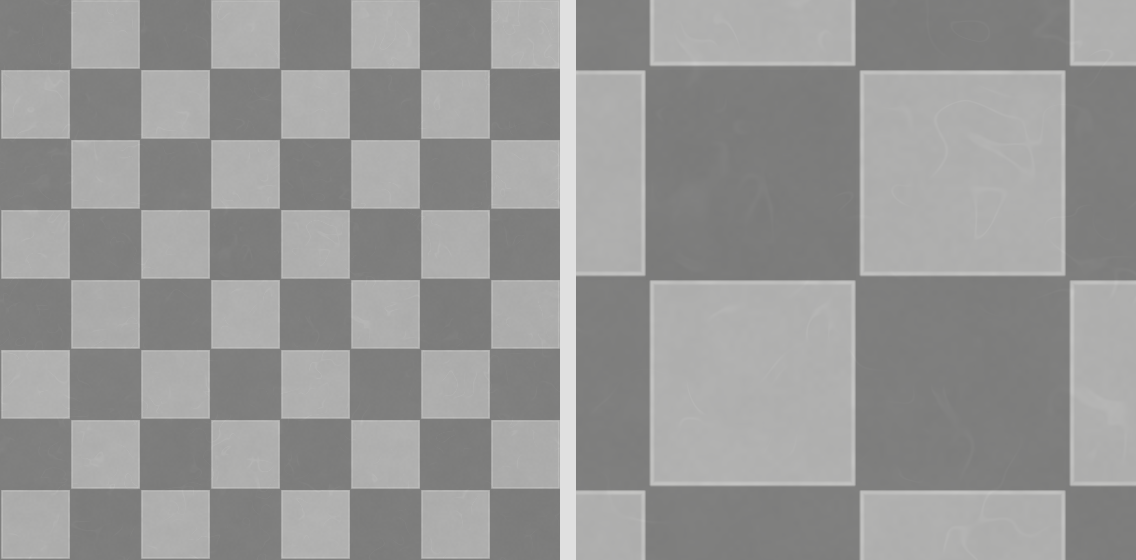
Left: the whole. Right: its middle third, enlarged.
Write a WebGL 1 fragment shader that draws this pattern.

```glsl
precision highp float;

uniform vec2 u_resolution;

const float TILES = 8.0;
const vec3 DARK_COLOR = vec3(0.495, 0.495, 0.492);
const vec3 LIGHT_COLOR = vec3(0.685, 0.685, 0.682);
const vec3 RIM_COLOR = vec3(0.765, 0.765, 0.760);

// Lengths in units of one tile
const float HALF_SIDE = 0.489;
const vec2 TILE_CENTER = vec2(0.508, 0.509);
const float CORNER_RADIUS = 0.008;
const float RIM_WIDTH = 0.019;
const float RIM_STRENGTH = 0.85;

const float LIGHT_VARIATION = 0.026;
const float DARK_VARIATION = 0.014;
const float MOTTLE_STRENGTH = 0.022;
const float SCUFF_STRENGTH = 0.020;
const float GRAIN_STRENGTH = 0.010;

float hash(vec2 p) {
  vec3 q = fract(vec3(p.xyx) * 0.1031);
  q += dot(q, q.yzx + 33.33);
  return fract((q.x + q.y) * q.z);
}

float valueNoise(vec2 p) {
  vec2 cell = floor(p);
  vec2 f = fract(p);
  f = f * f * (3.0 - 2.0 * f);
  float low = mix(hash(cell), hash(cell + vec2(1.0, 0.0)), f.x);
  float high = mix(hash(cell + vec2(0.0, 1.0)), hash(cell + 1.0), f.x);
  return mix(low, high, f.y);
}

float fbm(vec2 p) {
  float sum = 0.0;
  float amplitude = 0.5;
  for (int i = 0; i < 4; i++) {
    sum += amplitude * valueNoise(p);
    p = mat2(1.6, 1.2, -1.2, 1.6) * p + 7.3;
    amplitude *= 0.5;
  }
  return sum;
}

float roundedBox(vec2 p, float halfSide, float radius) {
  vec2 d = abs(p) - halfSide + radius;
  return length(max(d, 0.0)) + min(max(d.x, d.y), 0.0) - radius;
}

// Thin curved marks along the contours of a warped noise field
float scuffs(vec2 p) {
  vec2 warped = p * 7.0 + 2.0 * vec2(valueNoise(p * 4.0), valueNoise(p * 4.0 + 31.0));
  float crease = 1.0 - smoothstep(0.0, 0.07, abs(valueNoise(warped) - 0.5));
  return crease * smoothstep(0.45, 0.8, valueNoise(p * 5.0 + 60.0));
}

void main() {
  vec2 grid = gl_FragCoord.xy / u_resolution * TILES;
  float pixel = TILES / min(u_resolution.x, u_resolution.y);
  vec2 id = floor(grid);
  vec2 local = fract(grid);
  float isLight = 1.0 - mod(id.x + id.y, 2.0);

  // Light squares inset in the dark ground
  float dist = roundedBox(local - TILE_CENTER, HALF_SIDE, CORNER_RADIUS);
  float soft = max(pixel, 0.008);
  float square = isLight * (1.0 - smoothstep(-soft, soft, dist));

  // Per-tile tone and a gentle slope across each tile
  float tone = hash(id + 17.0) - 0.5;
  vec2 slope = vec2(hash(id + 41.0), hash(id + 73.0)) - 0.5;
  float variation = tone + 0.5 * dot(slope, local - 0.5);
  vec3 dark = DARK_COLOR + DARK_VARIATION * variation;
  vec3 light = LIGHT_COLOR + LIGHT_VARIATION * variation;

  // Pale rim, slightly uneven along its length
  float rim = 1.0 - smoothstep(RIM_WIDTH - soft, RIM_WIDTH + soft, -dist);
  float rimWear = 0.75 + 0.5 * valueNoise(grid * 14.0);
  light = mix(light, RIM_COLOR, min(rim * rimWear * RIM_STRENGTH, 1.0));

  // Surface wear
  vec3 color = mix(dark, light, square);
  float wear = MOTTLE_STRENGTH * (fbm(grid * 5.0) - 0.47);
  wear += SCUFF_STRENGTH * (scuffs(grid) - 0.08);
  wear += GRAIN_STRENGTH * (valueNoise(grid * 32.0 + 90.0) - 0.5);
  color += wear * mix(0.75, 1.0, square);

  gl_FragColor = vec4(color, 1.0);
}
```
